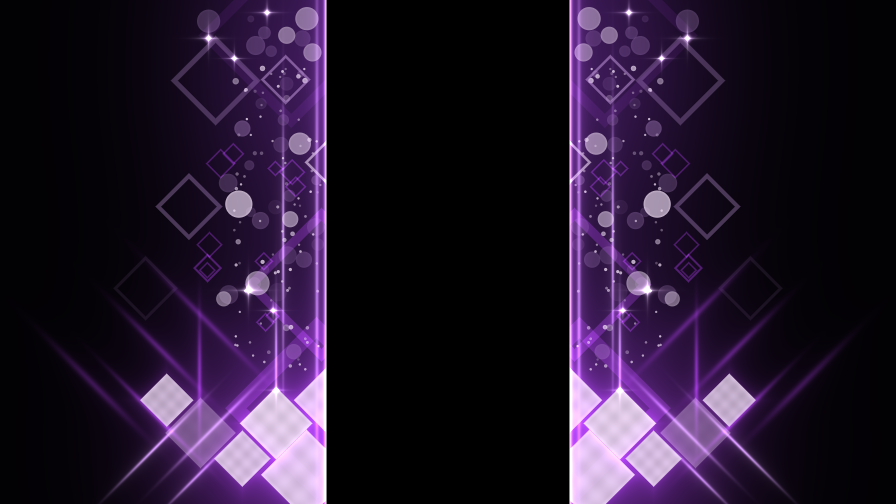
Give the GLSL for this background, as a WebGL 1 fragment shader.

```glsl
precision highp float;
// Mirrored violet light curtains with diamonds, bokeh discs and sparkles around a black centre panel.
uniform vec2 u_resolution;

// Lengths are hundredths of the canvas height.
const float PANEL_HALF_WIDTH = 24.1;
const float CURTAIN_WIDTH = 26.0;
const int DOT_COUNT = 90;
const int BOKEH_COUNT = 26;
const int SMALL_FRAME_COUNT = 10;
const vec3 NIGHT = vec3(0.008, 0.004, 0.014);
const vec3 CURTAIN = vec3(0.23, 0.095, 0.33);
const vec3 VIOLET = vec3(0.46, 0.16, 0.62);
const vec3 LILAC = vec3(0.74, 0.58, 0.84);
const vec3 PEARL = vec3(0.93, 0.86, 0.95);
const vec2 UP = vec2(0.0, 1.0);
const vec2 RISING = vec2(0.7071, 0.7071);
const vec2 FALLING = vec2(0.7071, -0.7071);

float pixelSize;

float hash(float n) {
  return fract(sin(n * 127.1) * 43758.5);
}

float cover(float dist) {
  return clamp(0.5 - dist / pixelSize, 0.0, 1.0);
}

float diamondDistance(vec2 p, float radius) {
  return (abs(p.x) + abs(p.y) - radius) * 0.7071;
}

float disc(vec2 p, float radius) {
  float dist = length(p) - radius;
  return cover(dist) * (0.85 + 0.15 * smoothstep(-0.5, 0.0, dist));
}

float frame(vec2 p, float radius, float width) {
  return cover(abs(diamondDistance(p, radius)) - 0.5 * width);
}

// Beam with a thin core and a soft halo, fading towards both ends.
float streak(vec2 p, vec2 dir, float reach, float width) {
  float along = dot(p, dir) / reach;
  float across = abs(dot(p, vec2(-dir.y, dir.x))) / width;
  return exp(-2.0 * along * along) * (exp(-across * across) + 0.3 * exp(-0.3 * across));
}

float sparkle(vec2 p, float size) {
  vec2 a = abs(p) / size;
  float rays = exp(-a.x * 1.6 - a.y * 9.0) + exp(-a.y * 1.6 - a.x * 9.0);
  return rays + 0.8 * exp(-dot(a, a) * 12.0);
}

// Glossy tile with a violet halo, faint inner lattice and bright rim.
void addTile(inout vec3 color, vec2 p, float radius, float alpha) {
  float dist = diamondDistance(p, radius);
  float lattice = sin(p.x * 10.0 / radius) * sin(p.y * 10.0 / radius);
  float rim = smoothstep(-0.8, -0.2, dist);
  vec3 face = PEARL * (0.95 + 0.05 * lattice + 0.06 * rim);
  color += VIOLET * 0.35 * alpha * exp(-max(dist, 0.0) * 0.7);
  color = mix(color, face, alpha * cover(dist));
}

void main() {
  pixelSize = 100.0 / u_resolution.y;
  vec2 p = gl_FragCoord.xy * pixelSize;
  p.x = abs(p.x - 50.0 * u_resolution.x / u_resolution.y) - PANEL_HALF_WIDTH;

  // Curtain and floor glow
  float spread = p.x / CURTAIN_WIDTH;
  vec2 floorOffset = (p - vec2(9.0, 10.0)) / vec2(23.0, 19.0);
  vec3 color = NIGHT + CURTAIN * exp(-spread * spread) * (0.85 + 0.15 * sin(p.y * 0.09));
  color += VIOLET * 0.42 * exp(-dot(floorOffset, floorOffset));

  // Broad violet chevrons
  color += VIOLET * 0.35 * frame(p - vec2(1.0, 43.5), 14.0, 1.8);
  color += VIOLET * 0.28 * frame(p - vec2(2.0, 19.0), 16.0, 3.0);
  color += VIOLET * 0.12 * frame(p - vec2(7.0, 93.0), 17.0, 2.0);

  // Diagonal beams
  color += LILAC * 0.75 * streak(p - vec2(34.0, 11.1), FALLING, 14.0, 0.3);
  color += LILAC * 0.55 * streak(p - vec2(22.7, 14.8), FALLING, 15.0, 0.35);
  color += LILAC * 0.60 * streak(p - vec2(26.0, 5.2), FALLING, 10.0, 0.3);
  color += VIOLET * 0.40 * streak(p - vec2(24.0, 36.5), RISING, 17.0, 0.6);
  color += VIOLET * 0.35 * streak(p - vec2(46.0, 23.5), RISING, 16.0, 0.7);
  color += VIOLET * 0.60 * streak(p - vec2(34.0, 17.6), RISING, 15.0, 0.5);
  color += VIOLET * 0.45 * streak(p - vec2(33.0, 30.7), RISING, 14.0, 0.6);

  // Vertical light threads
  color += LILAC * 0.65 * streak(p - vec2(8.6, 52.0), UP, 32.0, 0.25);
  color += LILAC * 0.60 * streak(p - vec2(10.0, 30.0), UP, 15.0, 0.25);
  color += LILAC * 0.50 * streak(p - vec2(1.9, 50.0), UP, 75.0, 0.35);
  color += VIOLET * 0.60 * streak(p - vec2(25.2, 26.0), UP, 15.0, 0.4);

  // Scattered bokeh, dots and small frames
  for (int i = 0; i < BOKEH_COUNT; i++) {
    float n = float(i) + 3.0;
    vec2 place = vec2(1.0 + 19.0 * hash(n), 26.0 + 72.0 * hash(n + 40.3));
    float alpha = 0.08 + 0.22 * hash(n + 80.7);
    color = mix(color, LILAC, alpha * disc(p - place, 0.6 + 1.3 * hash(n + 120.9)));
  }
  for (int i = 0; i < DOT_COUNT; i++) {
    float n = float(i) + 200.0;
    vec2 place = vec2(1.0 + 17.5 * hash(n), 26.0 + 62.0 * hash(n + 100.3));
    float radius = 0.22 + 0.5 * pow(hash(n + 200.7), 4.0);
    color = mix(color, PEARL, (0.25 + 0.6 * hash(n + 300.1)) * disc(p - place, radius));
  }
  for (int i = 0; i < SMALL_FRAME_COUNT; i++) {
    float n = float(i) + 600.0;
    vec2 place = vec2(2.0 + 22.0 * hash(n), 30.0 + 62.0 * hash(n + 20.3));
    color += VIOLET * 0.45 * frame(p - place, 1.2 + 1.6 * hash(n + 40.7), 0.3);
  }

  // Large frames
  color = mix(color, LILAC, 0.30 * frame(p - vec2(22.0, 84.0), 8.2, 1.0));
  color = mix(color, LILAC, 0.55 * frame(p - vec2(8.1, 84.2), 4.6, 0.5));
  color = mix(color, LILAC, 0.35 * frame(p - vec2(27.3, 59.0), 6.1, 0.8));
  color = mix(color, LILAC, 0.10 * frame(p - vec2(35.9, 42.8), 6.0, 0.6));
  color = mix(color, PEARL, 0.60 * frame(p - vec2(0.0, 67.8), 4.0, 0.5));
  color += VIOLET * 0.50 * frame(p - vec2(23.6, 46.8), 2.6, 0.4);

  // Large discs
  color = mix(color, PEARL, 0.78 * disc(p - vec2(17.4, 59.5), 2.7));
  color = mix(color, PEARL, 0.62 * disc(p - vec2(5.3, 71.5), 2.2));
  color = mix(color, PEARL, 0.55 * disc(p - vec2(13.7, 43.8), 2.4));
  color = mix(color, LILAC, 0.30 * disc(p - vec2(23.4, 95.8), 2.3));
  color = mix(color, PEARL, 0.52 * disc(p - vec2(3.9, 96.3), 2.3));
  color = mix(color, PEARL, 0.52 * disc(p - vec2(7.9, 93.0), 1.7));
  color = mix(color, PEARL, 0.50 * disc(p - vec2(2.8, 89.6), 1.8));
  color = mix(color, LILAC, 0.40 * disc(p - vec2(16.7, 74.5), 1.6));
  color = mix(color, PEARL, 0.60 * disc(p - vec2(7.2, 56.5), 1.6));
  color = mix(color, PEARL, 0.50 * disc(p - vec2(20.4, 40.7), 1.5));

  // Floor tiles
  addTile(color, p - vec2(25.0, 14.1), 7.0, 0.32);
  addTile(color, p - vec2(31.7, 20.6), 5.3, 0.80);
  addTile(color, p - vec2(0.0, 20.6), 6.5, 0.85);
  addTile(color, p - vec2(4.0, 5.8), 9.0, 0.88);
  addTile(color, p - vec2(10.0, 16.0), 7.2, 0.94);
  addTile(color, p - vec2(16.7, 9.0), 5.6, 0.86);

  // Sparkles
  float shine = sparkle(p - vec2(23.4, 92.4), 2.0) + sparkle(p - vec2(11.8, 97.5), 1.8);
  shine += sparkle(p - vec2(18.3, 88.4), 1.5) + sparkle(p - vec2(15.5, 42.4), 2.4);
  shine += sparkle(p - vec2(10.6, 38.4), 1.5) + sparkle(p - vec2(10.0, 22.6), 1.5);
  color += PEARL * shine;

  // Glowing inner edge, then the black panel
  float edge = max(p.x, 0.0);
  color += VIOLET * 0.5 * exp(-edge / 1.6) + PEARL * 0.75 * exp(-edge * edge * 5.0);
  gl_FragColor = vec4(min(color, 1.0) * cover(-p.x), 1.0);
}
```
